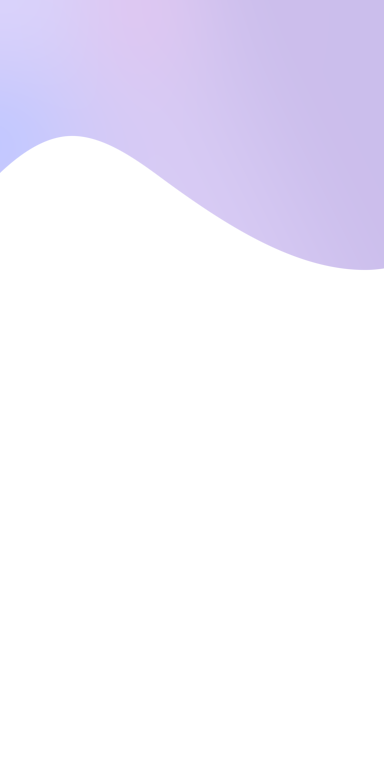
Write a WebGL 2 fragment shader that draws this background.

```glsl
#version 300 es
precision highp float;

uniform vec2 u_resolution;
out vec4 fragColor;

const vec3 WHITE = vec3(1.0);
const vec3 LAVENDER = vec3(0.845, 0.795, 0.957);
const vec3 MAUVE = vec3(0.798, 0.745, 0.925);
const vec3 PALE_VIOLET = vec3(0.86, 0.83, 0.985);
const vec3 PERIWINKLE = vec3(0.765, 0.785, 1.0);
const vec3 PINK = vec3(0.872, 0.778, 0.945);

// Cubic through knots a and b, each given as (x, height, slope)
float hermite(vec3 a, vec3 b, float x) {
    float span = b.x - a.x;
    float t = (x - a.x) / span;
    float t2 = t * t;
    float t3 = t2 * t;
    float blend = 3.0 * t2 - 2.0 * t3;
    return mix(a.y, b.y, blend)
         + span * (a.z * (t3 - 2.0 * t2 + t) + b.z * (t3 - t2));
}

// Depth of the wave below the top edge
float waveDepth(float x) {
    vec3 start = vec3(0.0, 0.4505, -0.95);
    vec3 crest = vec3(0.1875, 0.354, 0.0);
    vec3 slope = vec3(0.417, 0.461, 0.74);
    vec3 trough = vec3(0.951, 0.703, 0.0);
    vec3 end = vec3(1.1, 0.67, -0.4);
    if (x < crest.x) return hermite(start, crest, x);
    if (x < slope.x) return hermite(crest, slope, x);
    if (x < trough.x) return hermite(slope, trough, x);
    return hermite(trough, end, x);
}

// Soft elliptical falloff, 1 at the center
float glow(vec2 p, vec2 center, vec2 radius) {
    vec2 q = (p - center) / radius;
    return exp(-dot(q, q));
}

vec3 meshGradient(vec2 p) {
    vec3 color = mix(LAVENDER, MAUVE, smoothstep(0.2, 0.75, p.x - 0.5 * p.y));
    color = mix(color, PINK, 0.9 * glow(p, vec2(0.34, 0.02), vec2(0.19, 0.22)));
    color = mix(color, PALE_VIOLET, 0.9 * glow(p, vec2(0.0, 0.0), vec2(0.23, 0.3)));
    return mix(color, PERIWINKLE, glow(p, vec2(-0.03, 0.38), vec2(0.25, 0.23)));
}

void main() {
    // x runs 0..1 across the width, y is the depth from the top in widths
    vec2 p = vec2(gl_FragCoord.x, u_resolution.y - gl_FragCoord.y) / u_resolution.x;

    // Vertical gap to the wave, scaled to a true distance by the local slope
    float pixel = 1.0 / u_resolution.x;
    float depth = waveDepth(p.x);
    float steepness = (waveDepth(p.x + pixel) - depth) / pixel;
    float edge = (p.y - depth) / length(vec2(1.0, steepness));

    float below = smoothstep(-0.75 * pixel, 0.75 * pixel, edge);
    fragColor = vec4(mix(meshGradient(p), WHITE, below), 1.0);
}
```
